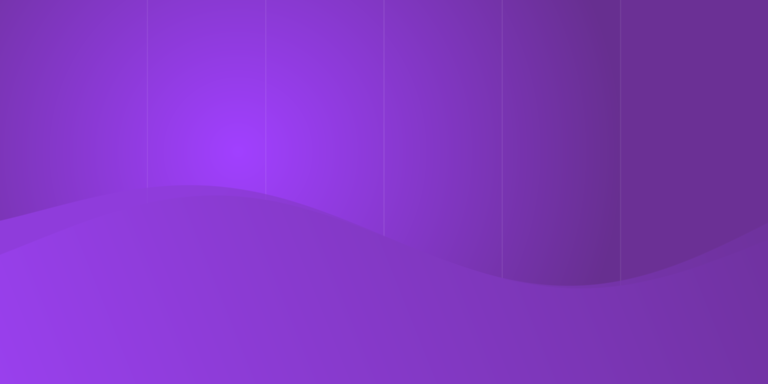
Give the GLSL for this background, as a WebGL 2 fragment shader.

```glsl
#version 300 es
precision highp float;
// Violet backdrop: a round glow, faint vertical rules and two layered waves.

uniform vec2 u_resolution;
out vec4 outColor;

// Lengths are in canvas heights, origin at the lower left.
const vec3 GLOW_CORE = vec3(0.630, 0.250, 1.000);
const vec3 GLOW_RIM = vec3(0.405, 0.184, 0.565);
const vec3 SIDE_PANEL = vec3(0.420, 0.190, 0.585);
const vec3 WAVE_BRIGHT = vec3(0.600, 0.250, 0.930);
const vec3 WAVE_DIM = vec3(0.450, 0.200, 0.650);

const vec2 GLOW_CENTER = vec2(0.620, 0.605);
const float GLOW_RADIUS = 1.0;

const float RULE_CENTER = 1.0;
const float RULE_SPACING = 0.308;
const float RULE_WIDTH = 0.004;
const float RULE_REACH = 2.0;      // rules on each side of the middle one
const float RULE_ALPHA = 0.06;

const float WAVE_LEVEL = 0.370;
const float WAVE_HEIGHT = 0.121;
const float WAVE_CREST = 0.560;
const float WAVE_FREQUENCY = 3.305;
const float BACK_LIFT = 0.0645;    // how fast the rear wave parts from the front
const float BACK_CONTACT = 1.172;  // where the two waves touch
const float BACK_ALPHA = 0.75;

float frontWave(float x) {
  return WAVE_LEVEL + WAVE_HEIGHT * cos(WAVE_FREQUENCY * (x - WAVE_CREST));
}

float backWave(float x) {
  float offset = x - BACK_CONTACT;
  return frontWave(x) + BACK_LIFT * offset * offset;
}

// Coverage of the area below a level, softened over one pixel.
float below(float y, float level, float pixel) {
  return smoothstep(-pixel, pixel, level - y);
}

// Evenly spaced vertical rules, limited to RULE_REACH around the middle.
float rules(float x, float pixel) {
  float cell = (x - RULE_CENTER) / RULE_SPACING;
  float index = clamp(round(cell), -RULE_REACH, RULE_REACH);
  float dist = abs(cell - index) * RULE_SPACING;
  return 1.0 - smoothstep(-0.5 * pixel, 0.5 * pixel, dist - 0.5 * RULE_WIDTH);
}

void main() {
  float pixel = 1.0 / u_resolution.y;
  vec2 p = gl_FragCoord.xy * pixel;

  // Glow, with a plain panel beyond the last rule
  float falloff = clamp(distance(p, GLOW_CENTER) / GLOW_RADIUS, 0.0, 1.0);
  vec3 color = mix(GLOW_CORE, GLOW_RIM, falloff);
  float panelEdge = RULE_CENTER + RULE_REACH * RULE_SPACING;
  color = mix(color, SIDE_PANEL, smoothstep(-pixel, pixel, p.x - panelEdge));
  color = mix(color, vec3(1.0), RULE_ALPHA * rules(p.x, pixel));

  // Waves share one slightly tilted gradient
  vec3 waveColor = mix(WAVE_BRIGHT, WAVE_DIM, 0.5 * p.x + 0.2 * p.y);
  color = mix(color, waveColor, BACK_ALPHA * below(p.y, backWave(p.x), pixel));
  color = mix(color, waveColor, below(p.y, frontWave(p.x), pixel));

  outColor = vec4(color, 1.0);
}
```
